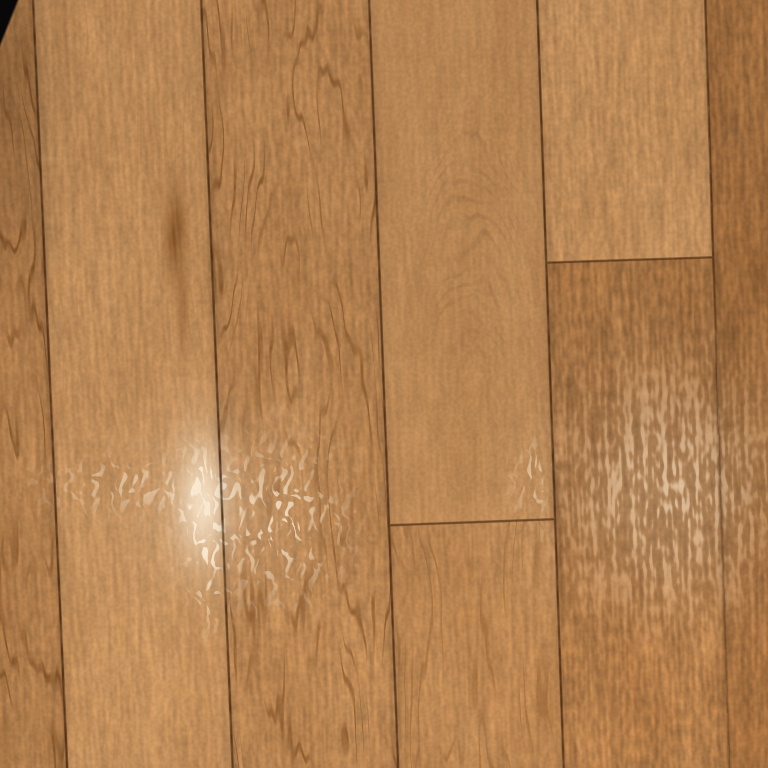
A three.js fragment shader for this texture:

```glsl
varying vec2 vUv;

vec2 gradient(vec2 cell) {
  float a = 6.2832 * fract(sin(dot(cell, vec2(127.1, 311.7))) * 43758.5);
  return vec2(cos(a), sin(a));
}

float noise(vec2 p) {
  vec2 i = floor(p), f = p - i;
  vec2 w = f * f * f * (f * (f * 6.0 - 15.0) + 10.0);
  vec2 e = vec2(1.0, 0.0);
  float low = mix(dot(gradient(i), f), dot(gradient(i + e.xy), f - e.xy), w.x);
  float high = mix(dot(gradient(i + e.yx), f - e.yx), dot(gradient(i + e.xx), f - e.xx), w.x);
  return 1.4 * mix(low, high, w.y);
}

float blob(vec2 p, vec2 center, vec2 radius) {
  vec2 d = (p - center) / radius;
  return exp(-dot(d, d));
}

// Tone, vein strength and pore strength of a board
vec3 boardLook(float plank, bool lower) {
  if (plank < -0.5) return vec3(0.50, 0.9, 0.7);
  if (plank < 0.5) return vec3(0.80, 0.12, 0.6);
  if (plank < 1.5) return vec3(0.62, 0.75, 0.75);
  if (plank < 2.5) return lower ? vec3(0.60, 0.45, 0.6) : vec3(0.74, 0.0, 0.35);
  if (plank < 3.5) return lower ? vec3(0.36, 0.12, 1.1) : vec3(0.84, 0.06, 0.7);
  return vec3(0.28, 0.06, 1.0);
}

void main() {
  vec2 p = vUv;

  // Five slightly leaning seams divide the floor into planks
  float pitch = mix(0.2155, 0.2188, p.y);
  float s = (p.x - mix(0.0875, 0.043, p.y)) / pitch;
  float plank = floor(s);
  float u = s - plank;
  float joint = -1.0;
  if (plank == 2.0) joint = 0.316 + 0.008 * u;
  if (plank == 3.0) joint = 0.658 + 0.007 * u;
  bool lower = p.y < joint;
  float seed = plank * 7.3 + (lower ? 31.7 : 0.0);
  vec3 look = boardLook(plank, lower);
  vec2 q = vec2(s * 0.217, p.y);
  vec2 grainPos = q + vec2(0.0, seed);

  // Board colour with slow mottling
  float mottle = noise(grainPos * vec2(14.0, 4.0)) + 0.5 * noise(grainPos * vec2(45.0, 22.0));
  vec3 color = mix(vec3(0.55, 0.355, 0.185), vec3(0.77, 0.575, 0.375), look.x + 0.12 * mottle);

  // Fine pores running along each board, with short flecks
  float pores = noise(grainPos * vec2(185.0, 15.0)) + 0.5 * noise(grainPos * vec2(90.0, 6.0));
  float flecks = noise(grainPos * vec2(170.0, 75.0));
  float speck = noise(p * 210.0);
  color *= 1.0 + look.z * (0.13 * pores + 0.10 * flecks) + 0.045 * speck;

  // Thin veins as broken, serrated contours of a warped field
  float field = 15.0 * (u - 0.5) * (u - 0.5) + 1.6 * p.y
    + 3.0 * noise(vec2(u * 2.6, p.y * 2.6) + seed)
    + 1.0 * noise(grainPos * vec2(26.0, 6.0))
    + 0.32 * noise(grainPos * vec2(110.0, 14.0));
  float vein = 1.0 - smoothstep(0.02, 0.17, abs(fract(field) - 0.5));
  vein *= smoothstep(-0.35, 0.35, noise(grainPos * vec2(28.0, 9.0) + 5.0));
  vein *= clamp(0.85 + 0.5 * flecks + 0.3 * pores, 0.0, 1.2);
  color = mix(color, vec3(0.42, 0.25, 0.10), 0.72 * vein * look.y);

  // Faint nested arches on the smooth board
  if (plank == 2.0 && !lower) {
    float arch = p.y + 1.1 * (u - 0.55) * (u - 0.55)
      + 0.035 * noise(q * vec2(24.0, 8.0)) + 0.006 * noise(q * vec2(90.0, 40.0));
    float ring = smoothstep(0.1, 1.0, sin(arch * 240.0 + 3.0 * noise(q * 14.0)));
    float reach = blob(vec2(u, p.y), vec2(0.57, 0.7), vec2(0.3, 0.16));
    color *= 1.0 - 0.09 * ring * reach * (0.7 + 0.8 * noise(q * vec2(40.0, 25.0)));
  }

  // Long knot and its tail
  float knot = blob(p, vec2(0.228, 0.695), vec2(0.012, 0.055));
  knot += 0.6 * blob(p, vec2(0.238, 0.59), vec2(0.007, 0.06));
  color = mix(color, vec3(0.45, 0.27, 0.11), clamp(knot * (0.6 + 0.5 * pores), 0.0, 0.8));

  // Broad light along the bottom, shade at the upper left
  color *= 1.0 + 0.06 * blob(p, vec2(0.3, 0.2), vec2(0.35, 0.3));
  color *= 1.0 + 0.10 * blob(p, vec2(0.85, 0.1), vec2(0.3, 0.2));
  color *= 1.0 - 0.12 * blob(p, vec2(0.0, 0.9), vec2(0.08, 0.2));

  // Lamp glare breaking into small glints on the varnish
  float ripple = noise(q * vec2(125.0, 58.0) + 1.3 * noise(q * 40.0));
  float glint = smoothstep(0.12, 0.48, ripple + 0.15 * pores);
  float hot = blob(p, vec2(0.264, 0.345), vec2(0.034, 0.075));
  float halo = blob(p, vec2(0.27, 0.34), vec2(0.13, 0.12));
  float curls = blob(p, vec2(0.365, 0.32), vec2(0.075, 0.085));
  float sprinkle = blob(p, vec2(0.16, 0.37), vec2(0.10, 0.035));
  float ripples = blob(p, vec2(0.272, 0.24), vec2(0.022, 0.06));
  float sheen = blob(p, vec2(0.87, 0.36), vec2(0.12, 0.13));
  float edgeGlint = blob(p, vec2(0.695, 0.375), vec2(0.025, 0.05));
  float streaks = smoothstep(-0.15, 0.55, pores + 0.7 * flecks);
  float glare = hot * (0.65 + 0.3 * glint) + 0.16 * halo
    + glint * (0.7 * curls + 0.45 * sprinkle + 0.45 * ripples + 0.5 * edgeGlint)
    + sheen * (0.15 + 0.42 * streaks);
  color = mix(color, vec3(0.99, 0.93, 0.84), clamp(glare, 0.0, 0.95));

  // Thin dark seams and end joints with uneven depth
  float seamIndex = floor(s + 0.5);
  float seamDist = abs(s - seamIndex) * pitch;
  float seamDepth = seamIndex > 3.5 ? mix(0.25, 0.7, smoothstep(0.45, 0.7, p.y)) : 0.78;
  seamDepth *= 0.92 + 0.3 * noise(vec2(seamIndex * 9.3 + 0.4, p.y * 60.0));
  float seam = seamDepth * (1.0 - smoothstep(0.0003, 0.0026, seamDist));
  float butt = 0.65 * (1.0 - smoothstep(0.0003, 0.0026, abs(p.y - joint)));
  color *= 1.0 - 0.12 * exp(-seamDist / 0.005);
  color = mix(color, vec3(0.27, 0.15, 0.06), max(seam, butt));

  // Black object cutting the upper left corner
  float corner = p.y - 0.941 - 2.5 * p.x;
  color = mix(color, vec3(0.035, 0.03, 0.035), smoothstep(-0.006, 0.006, corner));

  gl_FragColor = vec4(clamp(color, 0.0, 1.0), 1.0);
}
```
